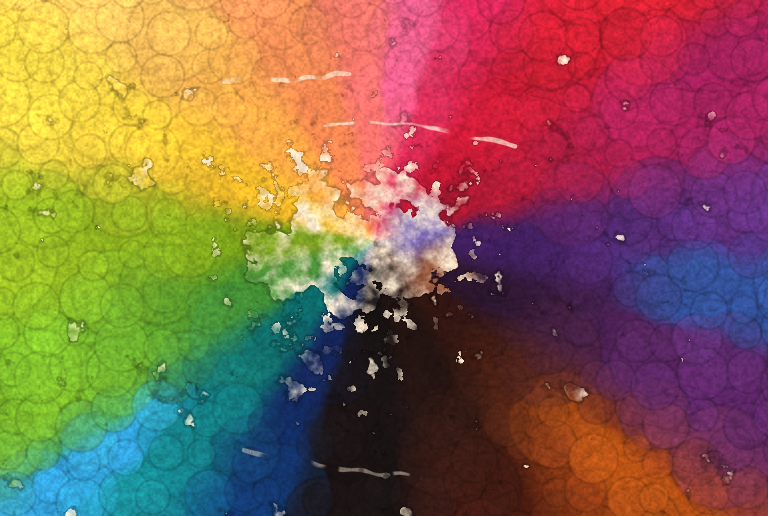
This background is drawn by a Shadertoy shader. Its source:

```glsl
#define HUB vec2(-0.018, 0.033)
#define CLOUD vec2(-0.035, -0.03)
#define CLOUD_SIZE 0.215
#define DISC_SMALL 0.075
#define DISC_LARGE 0.15
#define PAPER_GRAIN 0.16
#define CREAM vec3(1.0, 0.93, 0.83)

// Hues around the hub, counterclockwise from the right
const vec3 INNER[16] = vec3[16](
    vec3(.25, .12, .37), vec3(.69, .10, .20), vec3(.78, .10, .21), vec3(.85, .16, .32),
    vec3(.97, .45, .42), vec3(.97, .53, .32), vec3(.98, .66, .26), vec3(.94, .72, .16),
    vec3(.47, .62, .10), vec3(.26, .55, .19), vec3(.05, .42, .42), vec3(.08, .14, .34),
    vec3(.09, .07, .07), vec3(.14, .08, .07), vec3(.21, .09, .07), vec3(.18, .09, .19));
const vec3 OUTER[16] = vec3[16](
    vec3(.38, .19, .52), vec3(.67, .13, .37), vec3(.81, .12, .18), vec3(.89, .15, .38),
    vec3(.98, .50, .44), vec3(.98, .62, .38), vec3(.99, .78, .38), vec3(.99, .87, .27),
    vec3(.62, .76, .14), vec3(.49, .73, .16), vec3(.09, .55, .59), vec3(.06, .24, .47),
    vec3(.10, .07, .07), vec3(.29, .10, .06), vec3(.62, .25, .08), vec3(.37, .15, .41));

float hash(vec2 p) {
    vec3 h = fract(p.xyx * 0.1031);
    h += dot(h, h.yzx + 33.33);
    return fract((h.x + h.y) * h.z);
}

float noise(vec2 p) {
    vec2 i = floor(p), f = fract(p);
    f = f * f * (3.0 - 2.0 * f);
    return mix(mix(hash(i), hash(i + vec2(1, 0)), f.x),
               mix(hash(i + vec2(0, 1)), hash(i + 1.0), f.x), f.y);
}

float fbm(vec2 p) {
    float sum = 0.0, gain = 0.5;
    for (int i = 0; i < 5; i++) {
        sum += gain * noise(p);
        p = mat2(1.6, 1.2, -1.2, 1.6) * p + 7.3;
        gain *= 0.5;
    }
    return sum;
}

float blot(vec2 q, vec2 centre, float size) {
    return 1.0 - smoothstep(0.4, 1.3, length(q - centre) / size);
}

// Narrow beam of colour leaving the hub
vec3 ray(vec3 col, vec2 q, float angle, float width, float start, vec3 tint) {
    float off = abs(mod(degrees(atan(q.y, q.x)) - angle + 180.0, 360.0) - 180.0);
    float beam = 1.0 - smoothstep(0.45 * width, width, off);
    return mix(col, tint, beam * smoothstep(start, start + 0.2, length(q)));
}

vec3 wheel(vec2 q) {
    float turn = mod(degrees(atan(q.y, q.x)) / 22.5, 16.0);
    int i = int(turn) & 15, j = (i + 1) & 15;
    float t = smoothstep(0.2, 0.8, fract(turn));
    vec3 col = mix(mix(INNER[i], INNER[j], t), mix(OUTER[i], OUTER[j], t),
                   smoothstep(0.2, 0.72, length(q)));
    col = ray(col, q, 80.0, 9.0, 0.12, vec3(.96, .38, .57));
    col = ray(col, q, -9.0, 9.0, 0.42, vec3(.20, .32, .61));
    col = ray(col, q, 218.5, 5.0, 0.42, vec3(.20, .65, .88));
    col = ray(col, q, 261.0, 11.0, 0.08, vec3(.10, .07, .07));
    return ray(col, q, -43.0, 6.0, 0.38, vec3(.72, .32, .08));
}

// Overlapping translucent discs, each carrying the hue at its centre
vec3 discs(vec3 col, vec2 q, float cell, float strength) {
    float soft = 1.5 / iResolution.y;
    for (int y = -1; y <= 1; y++)
    for (int x = -1; x <= 1; x++) {
        vec2 id = floor(q / cell) + vec2(x, y);
        vec2 jitter = vec2(hash(id + 3.1), hash(id + 17.7)) - 0.5;
        vec2 centre = (id + 0.5 + 0.6 * jitter) * cell;
        float d = length(q - centre) - cell * (0.35 + 0.35 * hash(id + 41.0));
        float fill = 1.0 - smoothstep(-soft, soft, d);
        float rim = 1.0 - smoothstep(0.0, 0.02 * cell + soft, abs(d));
        vec3 tone = wheel(centre) * (0.9 + 0.25 * hash(id + 9.0)) + 0.02;
        col = mix(col, tone, 0.4 * strength * fill);
        col *= 1.0 - 0.13 * strength * rim;
    }
    return col;
}

float scratch(vec2 q, vec2 a, vec2 b, float bow) {
    float h = clamp(dot(q - a, b - a) / dot(b - a, b - a), 0.0, 1.0);
    vec2 path = mix(a, b, h);
    path.y += bow * 4.0 * h * (1.0 - h) + 0.012 * (noise(vec2(h * 9.0, bow * 90.0)) - 0.5);
    float width = 0.001 + 0.006 * noise(q * 45.0) * noise(q * 17.0);
    return 1.0 - smoothstep(width, width + 0.003, length(q - path));
}

void mainImage(out vec4 fragColor, in vec2 fragCoord) {
    vec2 q = (fragCoord - 0.5 * iResolution.xy) / iResolution.y - HUB;
    float radius = length(q);

    // Paint and discs
    float strength = smoothstep(0.15, 0.55, radius);
    vec3 col = wheel(q + 0.02 * (vec2(noise(q * 20.0), noise(q * 20.0 + 50.0)) - 0.5));
    col = discs(col, q, DISC_LARGE, strength);
    col = discs(col, q, DISC_SMALL, strength);

    // Worn paper and creases
    float crease = 1.0 - smoothstep(0.0, 0.025, abs(fbm(q * vec2(5, 11) + 4.0) - 0.5));
    col *= 1.0 - 0.10 * crease * smoothstep(-0.1, 0.3, q.x);
    col *= 0.92 + 0.16 * fbm(q * 9.0);

    // Torn flakes, thinning out from the cloud
    float spread = length(q - CLOUD) / CLOUD_SIZE;
    float density = 1.0 - smoothstep(0.35, 1.35, spread);
    density -= 0.55 * blot(q, vec2(-0.02, -0.10), 0.07) + 0.4 * blot(q, vec2(0.08, -0.17), 0.08);
    float torn = fbm(q * 17.0 + 2.0) - mix(0.76, 0.34, density);
    float speck = fbm(q * 42.0) - mix(0.84, 0.60, 1.0 - smoothstep(0.5, 2.2, spread));
    float edge = max(torn, speck);
    vec3 tone = mix(wheel(q), vec3(.46, .39, .70), blot(q, vec2(0.09, 0.02), 0.07));
    tone = mix(tone, vec3(.58, .33, .23), blot(q, vec2(0.13, -0.07), 0.07));
    float bleach = clamp(0.48 + 2.2 * (fbm(q * 34.0 + 20.0) - 0.5), 0.05, 0.95);
    col *= 1.0 - 0.25 * smoothstep(-0.06, 0.0, edge);
    col = mix(col, mix(tone, CREAM, bleach), smoothstep(0.0, 0.03, edge));

    // Scratches
    float marks = scratch(q, vec2(-0.097, 0.22), vec2(0.272, 0.18), 0.02);
    marks = max(marks, scratch(q, vec2(-0.292, 0.315), vec2(-0.049, 0.323), -0.006));
    marks = max(marks, 0.6 * scratch(q, vec2(-0.253, -0.40), vec2(0.088, -0.457), -0.01));
    col = mix(col, mix(wheel(q), CREAM, 0.7), marks * smoothstep(0.25, 0.55, noise(q * 38.0)));

    // Fine grain
    col *= 1.0 + PAPER_GRAIN * (noise(q * 260.0) + noise(q * 120.0) - 1.0);
    fragColor = vec4(clamp(col, 0.0, 1.0), 1.0);
}
```
